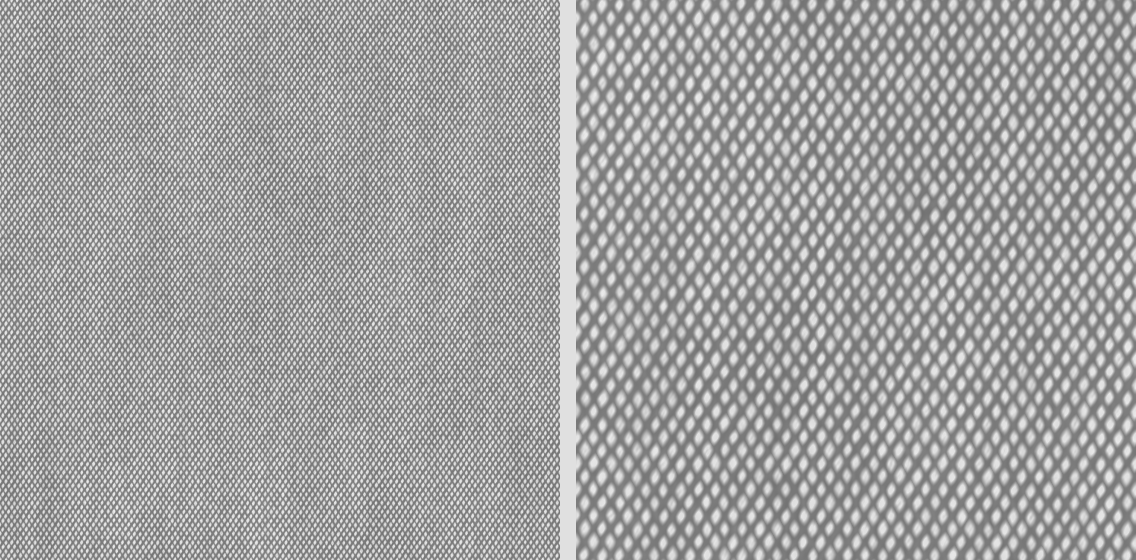
Left, the full canvas; right, a detail of the centre.
Reproduce this texture procedurally as a three.js fragment shader.

```glsl
// Grey woven cloth with staggered rows of small, pale, slightly slanted thread dots.
varying vec2 vUv;

const vec2 REPEATS = vec2(96.0, 64.0);      // cells across and down, two dots each
const vec2 DOT_RADIUS = vec2(0.245, 0.265); // half size, in cells
const float DOT_POINT = 1.55;               // 1 is a diamond, 2 an ellipse
const float DOT_CORE = 0.36;                // normalized radius where the edge begins
const float DOT_RIM = 1.58;                 // normalized radius where the edge ends
const float SLANT = 0.14;                   // lean to the right, in cells
const float JITTER = 0.07;                  // scatter of dot centres, in cells
const float SIZE_VARIATION = 0.20;
const float TONE_VARIATION = 0.14;
const float FIBRE_STRENGTH = 0.34;
const float BAND_STRENGTH = 0.26;
const float SHADE_STRENGTH = 0.035;
const float GRAIN_STRENGTH = 0.045;
const vec3 GROUND_COLOR = vec3(0.484);
const vec3 THREAD_COLOR = vec3(0.890);

vec2 hash2(vec2 p) {
  vec3 q = fract(p.xyx * vec3(0.1031, 0.1030, 0.0973));
  q += dot(q, q.yzx + 33.33);
  return fract((q.xx + q.yz) * q.zy);
}

// Gradient noise, roughly -0.7 to 0.7
float gradientDot(vec2 corner, vec2 offset) {
  return dot(hash2(corner) * 2.0 - 1.0, offset);
}

float gradientNoise(vec2 p) {
  vec2 i = floor(p);
  vec2 f = fract(p);
  vec2 u = f * f * f * (f * (f * 6.0 - 15.0) + 10.0);
  vec2 e = vec2(1.0, 0.0);
  float low = mix(gradientDot(i, f), gradientDot(i + e, f - e), u.x);
  float high = mix(gradientDot(i + e.yx, f - e.yx),
                   gradientDot(i + e.xx, f - e.xx), u.x);
  return mix(low, high, u.y);
}

// Brightness of the dot in one of the two interleaved grids
float threadDot(vec2 p, float grid) {
  vec2 shifted = p + 0.5 * grid;
  vec2 id = floor(shifted) + 211.0 * grid + 17.0;
  vec2 place = hash2(id) - 0.5;
  vec2 look = hash2(id + 71.7) - 0.5;

  vec2 d = fract(shifted) - 0.5 - place * JITTER;
  d.x -= d.y * (SLANT + 0.3 * look.x);
  vec2 q = pow(abs(d / DOT_RADIUS) + 0.0001, vec2(DOT_POINT));
  float radius = pow(q.x + q.y, 1.0 / DOT_POINT) / (1.0 + SIZE_VARIATION * look.y);
  float body = 1.0 - smoothstep(DOT_CORE, DOT_RIM, radius);

  // Fine fibres run diagonally across the thread
  float fibres = gradientNoise(vec2(p.x * 5.0 - p.y * 4.0, p.y * 2.5 + p.x) + 40.0);
  return body * (1.0 + TONE_VARIATION * look.x + FIBRE_STRENGTH * fibres);
}

void main() {
  vec2 p = vUv * REPEATS;

  // Slow drift of the weave
  p += 0.10 * vec2(gradientNoise(vUv * vec2(9.0, 5.0) + 3.0),
                   gradientNoise(vUv * vec2(14.0, 6.0) + 23.0));

  float thread = 0.0;
  for (int grid = 0; grid < 2; grid++) {
    thread = max(thread, threadDot(p, float(grid)));
  }

  // Uneven yarns form faint upright bands, over broader soft shading
  float bands = gradientNoise(vUv * vec2(50.0, 3.0) + 11.0);
  float shade = gradientNoise(vUv * vec2(16.0, 3.0) + 83.0)
              + gradientNoise(vUv * vec2(5.0, 4.0) + 131.0);
  thread *= 1.0 + BAND_STRENGTH * bands;

  float grain = gradientNoise(p * vec2(3.1, 2.3) + 57.0);
  vec3 color = mix(GROUND_COLOR, THREAD_COLOR, clamp(thread, 0.0, 1.0));
  color += GRAIN_STRENGTH * grain + SHADE_STRENGTH * shade;
  gl_FragColor = vec4(color, 1.0);
}
```
